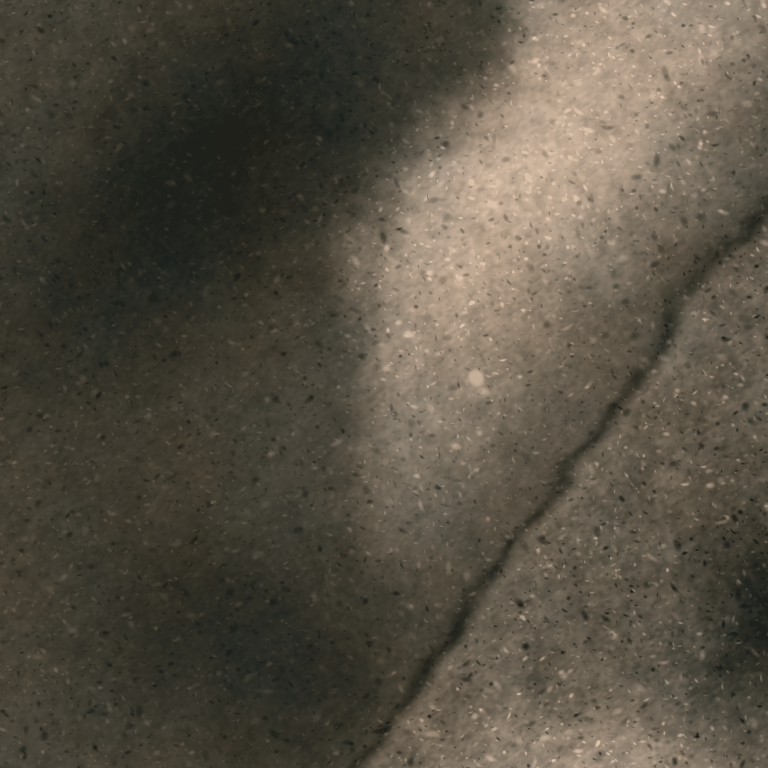
Write a WebGL 2 fragment shader that draws this texture.

```glsl
#version 300 es
precision highp float;
// Weathered gritty stone: soft light over folds, a diagonal crack and scattered flakes.

#define SHADOW_COLOR vec3(0.165, 0.165, 0.13)
#define LIGHT_COLOR vec3(0.72, 0.64, 0.56)
#define BASE_TONE 0.225
#define CRACK_START 0.46
#define CRACK_SLOPE 0.72
#define CRACK_WIDTH 0.0085
#define CRACK_DEPTH 0.27
#define FLAKE_CONTRAST 0.6
#define MOTTLE 0.32
#define GRAIN 0.2
#define PEBBLE vec2(0.62, 0.508)

uniform vec2 u_resolution;
out vec4 fragColor;

vec3 hash3(vec2 p) {
  vec3 q = fract(p.xyx * vec3(0.1031, 0.1030, 0.0973));
  q += dot(q, q.yxz + 33.33);
  return fract((q.xxy + q.yzz) * q.zyx);
}

float noise(vec2 p) {
  vec2 i = floor(p), f = fract(p);
  f = f * f * (3.0 - 2.0 * f);
  float low = mix(hash3(i).x, hash3(i + vec2(1, 0)).x, f.x);
  float high = mix(hash3(i + vec2(0, 1)).x, hash3(i + vec2(1, 1)).x, f.x);
  return mix(low, high, f.y);
}

float fbm(vec2 p) {
  float sum = 0.0, weight = 0.5;
  for (int i = 0; i < 4; i++) {
    sum += weight * noise(p);
    p = mat2(1.6, 1.2, -1.2, 1.6) * p + 7.3;
    weight *= 0.55;
  }
  return sum;
}

vec2 rotate(vec2 p, float angle) {
  float c = cos(angle), s = sin(angle);
  return vec2(c * p.x + s * p.y, c * p.y - s * p.x);
}

// Soft elliptical spot, turned by angle
float blob(vec2 p, vec2 center, vec2 radius, float angle) {
  vec2 q = rotate(p - center, angle) / radius;
  return exp(-dot(q, q));
}

// Stubby chips, one per cell, a few strong, signed bright or dark
float flakes(vec2 p, float cells, float brightShare) {
  vec2 g = p * cells, cell = floor(g);
  float sum = 0.0;
  for (int y = -1; y <= 1; y++) {
    for (int x = -1; x <= 1; x++) {
      vec2 id = cell + vec2(x, y);
      vec3 place = hash3(id + cells), kind = hash3(id + 2.7 * cells);
      float angle = -1.2 + 2.2 * (place.z - 0.5) + 1.6 * noise(id * 4.0 / cells);
      vec2 q = rotate(g - id - place.xy, angle);
      q.y += (kind.x - 0.5) * q.x * q.x;
      q /= vec2(0.16 + 0.2 * kind.y, 0.1 + 0.1 * kind.x);
      float strength = 1.4 * kind.z * kind.z * kind.z;
      float side = hash3(id + 91.0).y < brightShare ? 1.0 : -0.85;
      float r2 = dot(q, q);
      sum += side * strength * exp(-r2 * (0.4 + 0.6 * r2));
    }
  }
  return sum;
}

// Signed distance across the crack, positive on its lower right
float crackDistance(vec2 p) {
  float wobble = 0.03 * (noise(vec2(p.y * 8.0, 2.0)) - 0.5)
               + 0.018 * (noise(vec2(p.y * 30.0, 5.0)) - 0.5);
  float center = CRACK_START + CRACK_SLOPE * p.y + wobble;
  return (p.x - center) / length(vec2(1.0, CRACK_SLOPE));
}

// Broad light and shade of the folds
float foldTone(vec2 p, float across) {
  float edge = 0.46 + 0.2 * smoothstep(0.68, 1.0, p.y);
  float ridge = smoothstep(edge - 0.05, edge + 0.07, p.x);
  ridge *= 1.0 - smoothstep(-0.2, 0.05, across);
  float glow = 0.4 * smoothstep(0.12, 0.45, p.y)
             + 0.48 * blob(p, vec2(0.69, 0.8), vec2(0.3, 0.13), 0.8);
  float tone = BASE_TONE + ridge * glow + 0.15 * smoothstep(-0.01, 0.03, across);
  tone -= 0.32 * blob(p, vec2(0.26, 0.77), vec2(0.4, 0.19), 0.8);
  tone -= 0.22 * blob(p, vec2(0.27, 0.19), vec2(0.19, 0.16), 0.0);
  tone -= 0.14 * blob(p, vec2(0.42, 0.1), vec2(0.14, 0.09), 0.9);
  tone -= 0.45 * blob(p, vec2(1.0, 0.2), vec2(0.1, 0.15), 0.0);
  return tone + 0.38 * blob(p, vec2(0.77, 0.0), vec2(0.19, 0.08), -0.2);
}

void main() {
  vec2 p = gl_FragCoord.xy / u_resolution;
  vec2 warped = p + 0.08 * (vec2(fbm(p * 9.0), fbm(p * 9.0 + 19.0)) - 0.5);
  float across = crackDistance(p);
  float tone = foldTone(warped, across);

  // Grit stands out where the surface is lit, most of all below the crack
  float lit = 0.24 + 0.7 * clamp(tone, 0.0, 0.7) + 0.25 * smoothstep(0.0, 0.05, across);
  float grit = 0.7 * flakes(p, 42.0, 0.5) + 0.8 * flakes(p, 72.0, 0.5)
             + 0.65 * flakes(p + 0.37, 115.0, 0.5);
  tone += lit * (FLAKE_CONTRAST * grit + MOTTLE * (fbm(p * 24.0) + fbm(p * 70.0) - 0.93));
  tone += lit * GRAIN * (noise(rotate(p, 0.6) * vec2(150.0, 230.0)) - 0.5);

  // Crack of uneven depth with a faintly lit lower lip
  float width = CRACK_WIDTH * (0.6 + 0.9 * noise(p * 18.0)) + 0.018 * smoothstep(0.5, 0.75, p.y);
  float groove = across / width;
  tone -= CRACK_DEPTH * (0.5 + 0.6 * noise(p * 45.0)) * exp(-groove * groove);
  tone += 0.08 * exp(-pow((across - 0.02) / 0.01, 2.0));

  // One pale pebble
  float pebbleRadius = length(rotate(p - PEBBLE, 0.5) * vec2(1.0, 0.85));
  tone = mix(tone, 1.08, 1.0 - smoothstep(0.006, 0.013, pebbleRadius));

  // Tone to colour, cool in the depths with a slight hue drift
  vec3 color = mix(SHADOW_COLOR, LIGHT_COLOR, clamp(tone, -0.08, 1.25));
  color += vec3(-0.004, 0.0, 0.01) * (1.0 - smoothstep(-0.05, 0.08, tone));
  color += vec3(0.03, 0.0, -0.02) * (fbm(p * 9.0 + 40.0) - 0.46);
  fragColor = vec4(color, 1.0);
}
```
